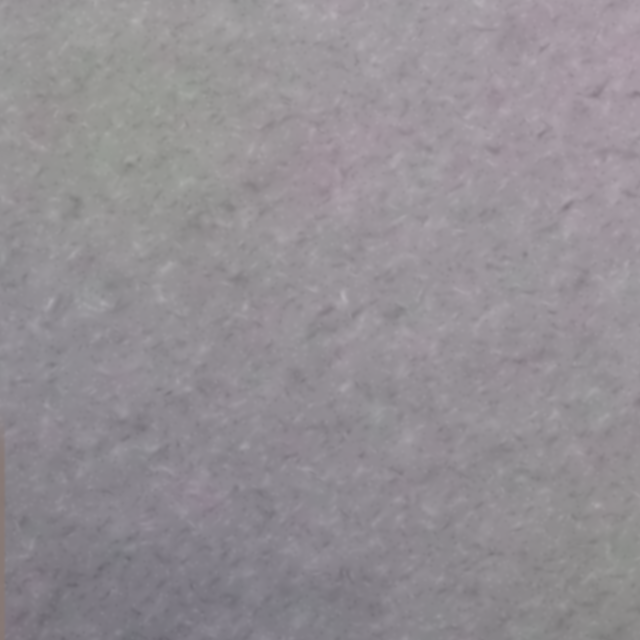
Write a Shadertoy shader that draws this texture.

```glsl
// Smooth worn concrete, softly out of focus, darker towards the lower left.
// Cellular splat noise (one slanted soft fleck per cell) gives the grain, the
// mottling and the sparse dark and light marks; wide glows tint the surface.

const float SLANT = 0.45;                       // main fleck direction, radians
const vec3 GREY_CAST   = vec3(0.0, -0.019, 0.002);
const vec3 GREEN_CAST  = vec3(-0.012, 0.008, -0.028);
const vec3 PINK_CAST   = vec3(0.018, -0.010, 0.008);
const vec3 BLUE_CAST   = vec3(-0.006, 0.0, 0.016);
const vec3 EDGE_BROWN  = vec3(0.53, 0.47, 0.45);

vec3 hash3(vec2 cell, float seed) {
    vec3 q = fract(vec3(cell.xyx + seed * 7.31) * vec3(0.1031, 0.1030, 0.0973));
    q += dot(q, q.yxz + 33.33);
    return fract((q.xxy + q.yzz) * q.zyx);
}

mat2 rotation(float angle) {
    float c = cos(angle), s = sin(angle);
    return mat2(c, -s, s, c);
}

// Soft round glow, 1 at its centre.
float glow(vec2 p, vec2 centre, float radius) {
    vec2 d = (p - centre) / radius;
    return exp(-dot(d, d));
}

// Layered sines bend the flecks into irregular shapes.
vec2 bend(vec2 p) {
    vec2 w = sin(p.yx * vec2(61.0, 53.0) + 3.0 * sin(p * 23.0));
    return p + 0.0045 * w + 0.002 * sin(p.yx * 139.0 + 2.0 * w);
}

// Sum of slanted flecks; size holds half length and half width in cells.
// With density 1 the flecks have either sign, below 1 they are sparse and positive.
float flecks(vec2 p, float cells, vec2 size, float spread, float density, float seed) {
    vec2 g = p * cells;
    vec2 home = floor(g);
    float sum = 0.0;
    for (int y = -1; y <= 1; y++) {
        for (int x = -1; x <= 1; x++) {
            vec2 cell = home + vec2(x, y);
            vec3 place = hash3(cell, seed);
            vec3 look = hash3(cell, seed + 5.0);
            float angle = SLANT + spread * (place.z - 0.5);
            vec2 d = rotation(angle) * (g - cell - place.xy);
            d /= size * mix(0.7, 1.1, look.y);
            float strength = density < 1.0
                ? step(look.x, density) * mix(0.35, 1.0, look.z)
                : look.x * 2.0 - 1.0;
            sum += strength * exp(-dot(d, d));
        }
    }
    return sum;
}

// Broad light: bright top right, dark lower left with a faint upright border.
float baseTone(vec2 p) {
    float rise = 1.0 - pow(1.0 - clamp(p.y, 0.0, 1.0), 1.5);
    float tone = mix(mix(0.495, 0.548, p.x), mix(0.607, 0.638, p.x), rise);
    float shade = (1.0 - smoothstep(0.57, 0.63, p.x)) * (1.0 - smoothstep(0.02, 0.32, p.y));
    return tone - 0.018 * shade;
}

float surfaceTone(vec2 p) {
    vec2 q = bend(p);
    float tone = baseTone(p);

    // Mottling and grain, coarse to fine
    tone += 0.022 * flecks(q, 7.0, vec2(0.45, 0.32), 1.2, 1.0, 1.0);
    tone += 0.038 * flecks(q, 24.0, vec2(0.45, 0.28), 1.0, 1.0, 2.0);
    tone += 0.046 * flecks(q, 52.0, vec2(0.46, 0.28), 1.6, 1.0, 3.0);
    tone += 0.026 * flecks(p, 100.0, vec2(0.40, 0.34), 3.1, 1.0, 4.0);

    // Dark scratches gather in the middle and at the upper right
    float darkZone = 0.2 + 0.8 * max(glow(p, vec2(0.85, 0.70), 0.24),
                                     glow(p, vec2(0.45, 0.64), 0.20));
    tone -= 0.115 * darkZone * flecks(q, 21.0, vec2(0.36, 0.13), 1.3, 0.24, 6.0);

    // Pale chips gather along the left and the lower middle
    float paleZone = 0.25 + 0.75 * glow(p, vec2(0.32, 0.35), 0.36);
    tone += 0.085 * paleZone * flecks(q, 24.0, vec2(0.29, 0.18), 1.8, 0.18, 8.0);
    return tone;
}

vec3 castColour(vec2 p) {
    float green = glow(p, vec2(0.20, 0.80), 0.24) + 0.7 * glow(p, vec2(1.0, 0.10), 0.20);
    float pink = glow(p, vec2(0.50, 0.74), 0.10) + glow(p, vec2(1.0, 0.90), 0.28);
    float blue = glow(p, vec2(0.30, 0.0), 0.34) + 0.5 * glow(p, vec2(0.05, 0.50), 0.20);
    float drift = flecks(p, 14.0, vec2(0.45, 0.38), 3.1, 1.0, 11.0);
    return GREY_CAST + GREEN_CAST * green + PINK_CAST * (pink + 0.5 * drift) + BLUE_CAST * blue;
}

void mainImage(out vec4 fragColor, in vec2 fragCoord) {
    vec2 uv = fragCoord / iResolution.xy;
    vec3 colour = vec3(surfaceTone(uv)) + castColour(uv);

    // Thin brown strip low on the left side
    float strip = (1.0 - smoothstep(0.004, 0.011, uv.x)) * (1.0 - smoothstep(0.27, 0.37, uv.y));
    colour = mix(colour, EDGE_BROWN, 0.85 * strip);

    fragColor = vec4(clamp(colour, 0.0, 1.0), 1.0);
}
```
